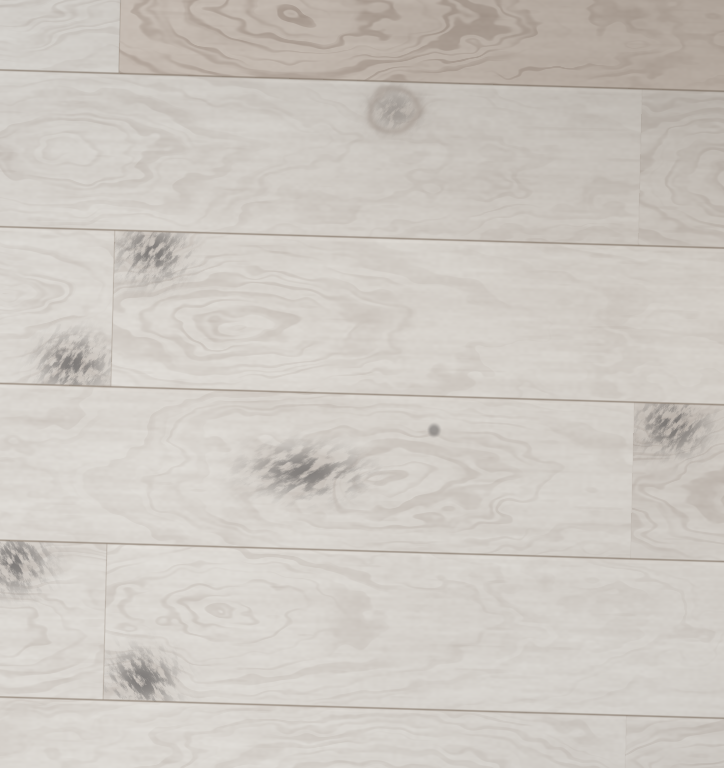
Give the GLSL for this texture, as a Shadertoy shader.

```glsl
// Pale, slightly tilted wood planks laid in half-offset rows with thin seams.
// Each plank carries one of two prints (turned or flipped): growth rings are
// contours of a warped distance field, with scratchy grey knots on top.

const float PITCH = 0.2041;        // plank width
const float PLANK_LENGTH = 1.364;
const float FIRST_SEAM = 0.0911;   // below the top edge, at the left
const float FIRST_JOINT = 0.157;
const float TILT = 0.0295;
const float SEAM_HALF = 0.0010;
const float JOINT_HALF = 0.0004;
const float RING_DENSITY = 250.0;
const vec2 END_KNOT = vec2(0.050, 0.028);
const vec2 END_HEART = vec2(0.150, 0.119);
const vec3 PALE = vec3(0.892, 0.882, 0.863);
const vec3 GRAIN = vec3(0.670, 0.625, 0.590);
const vec3 KNOT_GREY = vec3(0.450, 0.440, 0.435);
const vec3 SEAM_BROWN = vec3(0.580, 0.530, 0.480);
const vec3 BROWN_STAIN = vec3(0.945, 0.915, 0.895);

float hash(vec2 p) {
    vec3 q = fract(p.xyx * 0.1031);
    q += dot(q, q.yzx + 33.33);
    return fract((q.x + q.y) * q.z);
}

float noise(vec2 p) {
    vec2 i = floor(p), f = fract(p);
    f = f * f * (3.0 - 2.0 * f);
    return mix(mix(hash(i), hash(i + vec2(1, 0)), f.x),
               mix(hash(i + vec2(0, 1)), hash(i + vec2(1, 1)), f.x), f.y);
}

float fbm(vec2 p) {
    float sum = 0.0, amp = 0.533;
    for (int i = 0; i < 4; i++) {
        sum += amp * noise(p);
        p = p * 2.03 + 17.3;
        amp *= 0.5;
    }
    return sum;
}

float line(float d, float halfWidth) {
    float px = 1.0 / iResolution.y;
    return 1.0 - smoothstep(halfWidth - px, halfWidth + px, abs(d));
}

float blob(vec2 d, float radius) {
    return exp(-dot(d, d) / (radius * radius));
}

void mainImage(out vec4 fragColor, in vec2 fragCoord) {
    vec2 p = fragCoord / iResolution.y;
    vec2 uv = fragCoord / iResolution.xy;

    // Tilted floor coordinates, measured downward from the first seam
    float down = 1.0 - p.y;
    vec2 pos = vec2(p.x + 0.85 * TILT * down, down - TILT * p.x - FIRST_SEAM);
    float row = floor(pos.y / PITCH);
    bool odd = mod(row, 2.0) > 0.5;
    float along = pos.x - FIRST_JOINT - (odd ? 0.0 : 0.5 * PLANK_LENGTH);
    float column = floor(along / PLANK_LENGTH);
    vec2 local = vec2(along - column * PLANK_LENGTH, pos.y - row * PITCH);
    float jointDist = min(local.x, PLANK_LENGTH - local.x);
    vec2 seed = vec2(row * 7.3 + 31.0, column * 13.7 + 59.0);

    // Print placement: end-knot print, or centre-knot print on long even planks
    bool left = column < -0.5;
    bool endPrint = odd || !left;
    bool brown = row < -0.5 && !left;
    bool ringed = !endPrint && row < 1.0;
    vec2 knot = END_KNOT, heart = END_HEART, stretch = vec2(0.85, 1.0);
    float knotRadius = 0.023, knotDark = row > 0.5 ? 0.85 : 0.0;
    if (endPrint) {
        if (odd && left) local.x = PLANK_LENGTH - local.x;
        if ((row > 2.5) != left) local.y = PITCH - local.y;
        if (left && row > 2.5) knot.x += 0.07;
        if (brown) heart.x += 0.07;
    } else {
        knot = ringed ? vec2(1.043, 0.037) : vec2(0.937, 0.104);
        heart = ringed ? vec2(0.60, 0.10) : vec2(1.03, 0.112);
        stretch.x = ringed ? 0.85 : 0.45;
        knotRadius = ringed ? 0.018 : 0.020;
        knotDark = ringed ? 0.30 : (row < 3.0 ? 0.80 : 0.0);
    }
    vec2 toKnot = (local - knot) * stretch;
    float hasKnot = step(0.01, knotDark);
    float knotArea = hasKnot * blob(toKnot, knotRadius);

    // Growth rings: ellipses at the heart that straighten along the plank
    vec2 d = local - heart;
    float reach = d.x < 0.0 ? 0.50 : 0.40;
    vec2 bent = vec2(reach * d.x / (1.0 + 1.2 * abs(d.x)), d.y);
    float warp = fbm(local * vec2(9.0, 20.0) + seed) - 0.5;
    float jag = noise(local * vec2(42.0, 75.0) + seed) - 0.5;
    float rings = length(bent + 0.050 * vec2(warp, 0.5 * warp)) + 0.010 * jag;
    rings += 0.035 * hasKnot * blob(toKnot, knotRadius * 1.7);
    float ringLine = smoothstep(0.40, 0.90,
        noise(vec2(rings * RING_DENSITY, local.x * 9.0) + seed));
    vec2 spread = d * (brown ? vec2(2.0, 5.0) : vec2(3.6, 9.0));
    float figure = exp(-dot(spread, spread));
    float patches = fbm(local * vec2(5.0, 14.0) + seed * 1.7);

    // Fibres, faint pores and soft stains
    float fibre = noise(local * vec2(20.0, 210.0) + seed);
    float streak = fbm(local * vec2(6.0, 75.0) + seed * 2.1);
    float weave = noise(local * vec2(170.0, 260.0) + seed);
    float pore = smoothstep(0.80, 0.95, noise(local * vec2(24.0, 130.0) + seed * 3.0));
    float amount = 0.16 * streak + 0.08 * fibre + 0.06 * weave + 0.07 * pore;
    amount += ringLine * (0.03 + 0.12 * patches + (brown ? 0.36 : 0.13) * figure);
    amount += 0.14 * (patches - 0.5) + 0.04 * (hash(seed) - 0.5);
    if (!odd && !left) amount += 0.06;
    vec3 color = mix(PALE, GRAIN, clamp(amount, 0.0, 1.0));
    if (brown) color *= BROWN_STAIN;

    // Knots: a soft halo, broken grey scratches, an oval rim and one small dot
    vec2 slant = vec2(toKnot.x + 0.5 * toKnot.y, toKnot.y - 0.3 * toKnot.x);
    float scratch = fbm(slant * vec2(190.0, 85.0) + seed);
    float ragged = smoothstep(0.36, 0.74, scratch + 0.12 * knotArea);
    float halo = hasKnot * blob(toKnot, knotRadius * 1.5);
    color = mix(color, GRAIN, 0.38 * halo);
    color = mix(color, KNOT_GREY, knotDark * sqrt(knotArea) * ragged);
    if (ringed) {
        float rim = (length(toKnot) + 0.008 * jag - 0.027) / 0.005;
        color = mix(color, GRAIN, 0.45 * exp(-rim * rim));
    }
    if (!endPrint && row > 1.0 && row < 3.0) {
        float dotDist = length(local - vec2(1.104, 0.044)) + 0.006 * jag;
        color = mix(color, KNOT_GREY, 0.6 * smoothstep(0.010, 0.002, dotDist));
    }

    // Seams between rows with a faint bevel, and finer end joints
    float seamDist = pos.y - PITCH * round(pos.y / PITCH);
    color *= 1.0 + 0.015 * line(seamDist - 0.004, 0.0015);
    color = mix(color, SEAM_BROWN, 0.80 * line(seamDist, SEAM_HALF));
    color = mix(color, SEAM_BROWN, (odd ? 0.50 : 0.10) * line(jointDist, JOINT_HALF));

    // Room light: dimmer toward the right and the upper corner
    float shade = 1.0 - 0.045 * smoothstep(0.2, 1.0, uv.x);
    shade -= 0.115 * smoothstep(0.55, 1.0, uv.y) * (0.45 + 0.55 * uv.x);
    vec3 warmth = mix(vec3(1.0), vec3(1.0, 0.985, 0.97), uv.y * uv.x);
    fragColor = vec4(color * shade * warmth, 1.0);
}
```
